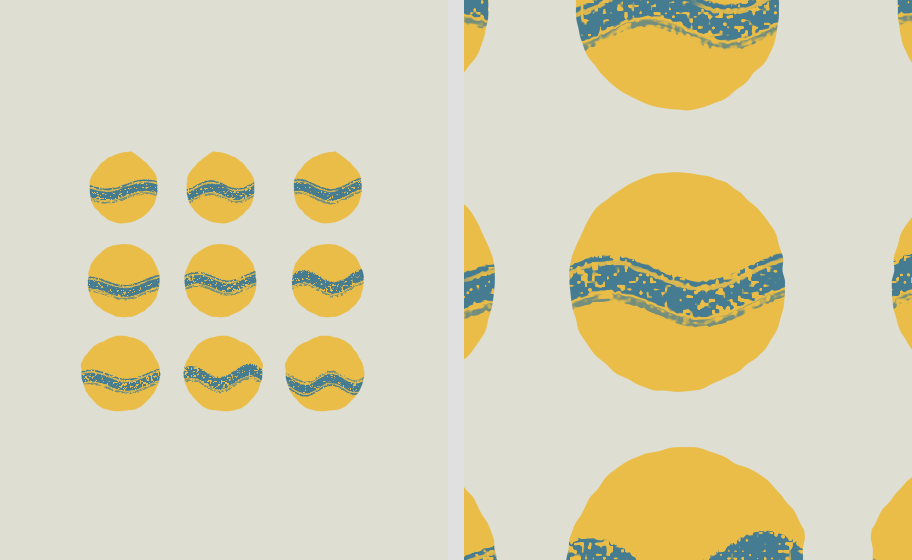
Left, the full canvas; right, a detail of the centre.
Write a Shadertoy shader that draws this pattern.

```glsl
// Three by three grid of ochre discs, each crossed by a worn, wavy blue brush stroke.

const vec3 PAPER = vec3(0.870, 0.870, 0.822);
const vec3 OCHRE = vec3(0.914, 0.741, 0.282);
const vec3 BLUE = vec3(0.270, 0.485, 0.570);
const float DISC_RADIUS = 0.0651; // share of the canvas height

// Wave of each stroke: height, amplitude, frequency, centre (in disc radii)
const vec4 WAVES[9] = vec4[9](
    vec4(-0.11, 0.11, 3.14, 0.56), vec4(-0.12, 0.12, 4.13, -0.28), vec4(-0.10, -0.15, 3.40, 0.10),
    vec4(-0.19, -0.13, 3.00, 0.05), vec4(-0.07, -0.13, 3.57, 0.24), vec4(-0.07, -0.17, 3.70, 0.18),
    vec4(-0.20, -0.14, 3.00, 0.20), vec4(-0.12, -0.17, 3.93, -0.08), vec4(-0.26, 0.14, 4.60, 0.16));

float hash(vec2 p) {
    vec3 h = fract(vec3(p.xyx) * 0.1031);
    h += dot(h, h.yzx + 33.33);
    return fract((h.x + h.y) * h.z);
}

float noise(vec2 p) {
    vec2 i = floor(p), f = fract(p);
    f = f * f * (3.0 - 2.0 * f);
    return mix(mix(hash(i), hash(i + vec2(1, 0)), f.x),
               mix(hash(i + vec2(0, 1)), hash(i + vec2(1, 1)), f.x), f.y);
}

// Soft band that is 1 between lo and hi
float band(float x, float lo, float hi, float soft) {
    return smoothstep(lo - soft, lo + soft, x) * (1.0 - smoothstep(hi - soft, hi + soft, x));
}

// Pointed swelling of the outline around one angle
float bump(vec2 dir, float angle, float width) {
    float away = acos(clamp(dot(dir, vec2(cos(angle), sin(angle))), -1.0, 1.0));
    return exp(-away / width);
}

vec2 discCentre(vec2 cell) {
    float drift = cell.y < 1.0 ? 0.15 * cell.x * cell.x - 0.1 : -0.03;
    return vec2(2.8 * cell.x + drift, -2.56 * cell.y - 0.02);
}

// Signed distance to a hand-cut disc; each row has its own outline
float discDistance(vec2 p, float row) {
    vec2 size = row < 0.0 ? vec2(0.94) : row < 1.0 ? vec2(0.99, 1.0) : vec2(1.07, 1.03);
    if (row < 0.0) p.y += 0.04;
    vec2 q = p / size;
    vec2 dir = q / max(length(q), 0.001);
    vec2 seed = vec2(20.0 + 9.0 * row);
    float edge = 1.0 + 0.05 * (noise(dir * 2.5 + seed) - 0.5) + 0.022 * (noise(dir * 9.0 + seed) - 0.5);
    if (row < 0.0) edge += 0.13 * bump(dir, 1.37, 0.24) + 0.03 * bump(dir, 2.9, 0.2);
    if (row > 0.0) edge += 0.06 * bump(dir, 2.86, 0.25);
    return (length(q) - edge) * size.x;
}

float waveHeight(float x, vec4 wave) {
    return wave.x + 0.03 * x + wave.y * cos(wave.z * (x - wave.w));
}

// Ink coverage of a dry brush stroke; across runs from -1 to 1 over its width
float strokeInk(vec2 p, float across, vec2 seed, float gap, float pixel) {
    float grain = noise(p * 30.0 + seed * 17.0);
    float streak = noise(vec2(p.x * 6.0, across * 9.0) + seed * 11.0);
    float patchiness = noise(p * vec2(3.0, 5.0) + seed * 7.0);
    float soft = max(0.04, pixel * 3.5);
    float t = across + (grain - 0.5) * mix(0.34, 0.14, gap) + (streak - 0.5) * 0.06;

    // Thin line, bare gap and thick core
    float core = band(t, -0.58, 1.0, soft);
    core *= 1.0 - 0.9 * gap * band(t, 0.58, 0.79, soft) * smoothstep(0.05, 0.3, patchiness);

    // Flecks of bare ground, denser in worn patches and at the ends
    float wear = mix(0.4, 1.0, hash(seed + 3.0)) * patchiness + 0.25 * smoothstep(0.6, 1.0, abs(p.x));
    float threshold = 0.06 + 0.32 * wear;
    core *= smoothstep(threshold - 0.08, threshold + 0.08, grain);

    // Faded trailing bristles
    float fringe = band(t, -1.02, -0.70, soft) * smoothstep(0.25, 0.65, 0.5 * (streak + grain));
    return max(core, 0.72 * fringe);
}

void mainImage(out vec4 fragColor, in vec2 fragCoord) {
    float pixel = 1.0 / (iResolution.y * DISC_RADIUS);
    vec2 p = (fragCoord - 0.5 * iResolution.xy) * pixel;

    // Cell columns run left to right, rows top to bottom, both from -1 to 1
    vec2 cell = clamp(floor(p / vec2(2.8, -2.56) + 0.5), -1.0, 1.0);
    vec2 local = p - discCentre(cell);

    // The middle column mirrors the outline
    float mirror = cell.x == 0.0 ? -1.0 : 1.0;
    float d = discDistance(local * vec2(mirror, 1.0), cell.y);
    float disc = 1.0 - smoothstep(-0.7 * pixel, 0.7 * pixel, d);

    // Stroke style follows the diagonals: last is flipped, the one before has no gap
    int index = int(cell.y + 1.0) * 3 + int(cell.x + 1.0);
    float diagonal = cell.x + cell.y;
    float flip = diagonal > 1.5 ? -1.0 : 1.0;
    float gap = diagonal == 1.0 ? 0.0 : 1.0;
    float across = flip * (local.y - waveHeight(local.x, WAVES[index])) / 0.205;
    float ink = strokeInk(local + 4.0, across, cell + 2.0, gap, pixel);

    vec3 color = mix(PAPER, mix(OCHRE, BLUE, ink), disc);
    fragColor = vec4(color, 1.0);
}
```
